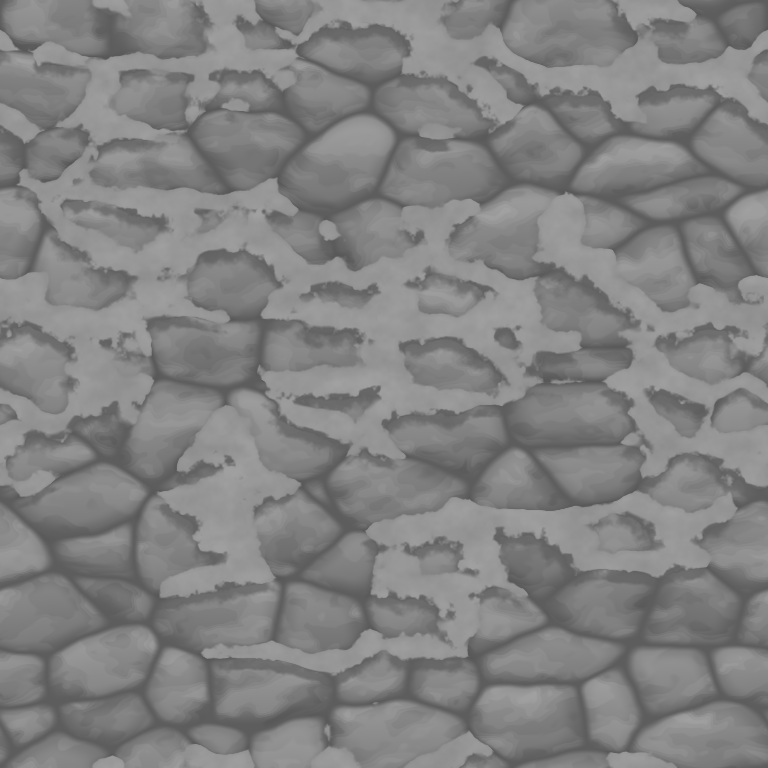
Write a WebGL 1 fragment shader that draws this texture.

```glsl
precision highp float;
uniform vec2 u_resolution;

#define GRID vec2(8.0, 12.0)
#define JITTER 0.8
#define SIZE_SPREAD 0.4
#define CORNER_ROUND 0.13
#define CRUST_LEVEL 0.468
#define CRUST_WIDTH 0.15
#define CREVICE_TONE 0.365
#define STONE_TONE 0.525
#define CRUST_TONE 0.593
#define SHADE_TONE 0.37
#define SHADE_REACH vec2(0.004, 0.016)

vec2 hash2(vec2 p) {
  vec3 a = fract(p.xyx * vec3(0.1031, 0.1030, 0.0973));
  a += dot(a, a.yzx + 33.33);
  return fract((a.xx + a.yz) * a.zy);
}

// Integer cell wrapped to the period
vec2 wrapCell(vec2 cell, vec2 period) {
  return floor(mod(cell + 0.5, period));
}

// Value noise that repeats after a whole number of cells
float noise(vec2 p, vec2 period) {
  vec2 i = floor(p), f = fract(p);
  f = f * f * (3.0 - 2.0 * f);
  float a = hash2(wrapCell(i, period) + 7.0).x;
  float b = hash2(wrapCell(i + vec2(1.0, 0.0), period) + 7.0).x;
  float c = hash2(wrapCell(i + vec2(0.0, 1.0), period) + 7.0).x;
  float d = hash2(wrapCell(i + 1.0, period) + 7.0).x;
  return mix(mix(a, b, f.x), mix(c, d, f.x), f.y);
}

float fbm(vec2 uv, vec2 freq) {
  float sum = 0.0, amp = 0.57;
  for (int i = 0; i < 3; i++) {
    sum += amp * noise(uv * freq, freq);
    freq *= 2.0;
    amp *= 0.5;
  }
  return sum;
}

float smoothMin(float a, float b, float k) {
  float h = max(k - abs(a - b), 0.0) / k;
  return min(a, b) - h * h * k * 0.25;
}

// Site of a stone in xy, its weight in z
vec3 stoneSite(vec2 cell) {
  vec2 id = wrapCell(cell, GRID);
  float stagger = 0.5 * (mod(id.y, 2.0) - 0.5);
  vec2 jitter = JITTER * (hash2(id + 31.0) - 0.5);
  return vec3(cell + 0.5 + jitter + vec2(stagger, 0.0), SIZE_SPREAD * hash2(id + 57.0).x);
}

struct Stone { float edge; vec2 local; vec2 id; };

// Weighted cells with rounded corners; edge is the distance to the joint
Stone findStone(vec2 uv) {
  vec2 warp = vec2(fbm(uv, vec2(9.0)), fbm(uv + 0.37, vec2(9.0))) - 0.5;
  vec2 q = (uv + 0.03 * warp) * GRID;
  vec2 base = floor(q), nearest = vec2(0.0), id = vec2(0.0);
  float best = 100.0;
  for (int y = -2; y <= 2; y++)
    for (int x = -2; x <= 2; x++) {
      vec2 cell = base + vec2(float(x), float(y));
      vec3 s = stoneSite(cell);
      float power = dot(q - s.xy, q - s.xy) - s.z;
      if (power < best) { best = power; nearest = s.xy; id = wrapCell(cell, GRID); }
    }
  float edge = 1.0;
  for (int y = -2; y <= 2; y++)
    for (int x = -2; x <= 2; x++) {
      vec3 s = stoneSite(base + vec2(float(x), float(y)));
      float gap = distance(s.xy, nearest);
      float power = dot(q - s.xy, q - s.xy) - s.z;
      if (gap > 0.001) edge = smoothMin(edge, (power - best) / (2.0 * gap), CORNER_ROUND);
    }
  return Stone(edge, q - nearest, id);
}

// Positive inside the pale ribbons of crust that follow the joints
float crustCover(vec2 uv, float edge) {
  float spread = fbm(uv, vec2(7.0, 10.0)) - CRUST_LEVEL;
  float width = smoothMin(2.2 * spread, CRUST_WIDTH + 0.4 * spread, 0.1);
  return width - edge + 0.2 * (fbm(uv, vec2(22.0, 30.0)) - 0.5);
}

// Brushed planes, turned differently on every stone
float stoneTone(Stone s) {
  vec2 h = hash2(s.id + 83.0);
  float turn = 1.4 * (h.x - 0.5);
  vec2 r = mat2(cos(turn), sin(turn), -sin(turn), cos(turn)) * s.local;
  vec2 p = r * vec2(2.4, 4.6) + 40.0 + 90.0 * h;
  p += 0.6 * noise(r * 8.0 + 100.0, vec2(256.0));
  float planes = 5.0 * noise(p, vec2(256.0));
  planes = (floor(planes) + smoothstep(0.32, 0.68, fract(planes))) / 5.0;
  float body = STONE_TONE + 0.03 * (h.y - 0.5) + 0.12 * (planes - 0.5);
  body += 0.1 * clamp(s.local.y, -0.5, 0.5);
  body -= 0.07 * (1.0 - smoothstep(0.02, 0.24, s.edge + 0.12 * (planes - 0.5)));
  return mix(CREVICE_TONE, body, smoothstep(-0.01, 0.085, s.edge));
}

void main() {
  vec2 uv = gl_FragCoord.xy / u_resolution;
  Stone stone = findStone(uv);
  float cover = crustCover(uv, stone.edge);
  vec2 higher = uv + SHADE_REACH;
  float above = crustCover(higher, findStone(higher).edge);
  float grain = fbm(uv, vec2(80.0)) - 0.5;

  // Stone, darkened beneath and around the crust
  float tone = stoneTone(stone);
  tone -= 0.02 * smoothstep(-0.12, 0.0, cover);
  float shadow = smoothstep(-0.04, 0.13, above + 0.2 * grain);
  tone = mix(tone, SHADE_TONE, 0.7 * shadow);

  // Crust with a grainy dark lower rim
  float mottle = fbm(uv, vec2(24.0, 36.0)) - 0.5;
  float crust = CRUST_TONE + 0.08 * mottle + 0.04 * grain;
  float under = smoothstep(0.0, 0.1, above - cover);
  float rim = 1.0 - smoothstep(0.01, 0.12, cover + 0.4 * grain);
  crust = mix(crust, SHADE_TONE + 0.01, 0.9 * under * rim);
  crust -= 0.02 * (1.0 - smoothstep(0.0, 0.08, cover));

  tone = mix(tone, crust, smoothstep(-0.02, 0.02, cover + 0.1 * grain));
  gl_FragColor = vec4(vec3(clamp(tone, 0.34, 0.63)), 1.0);
}
```
